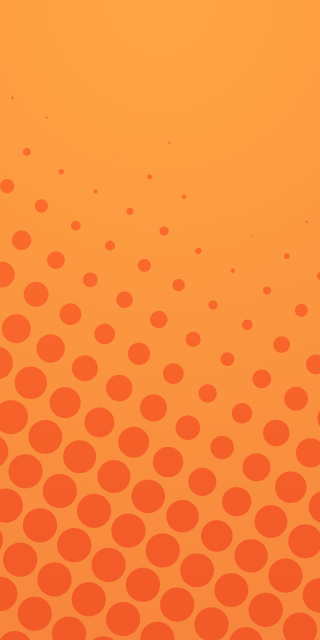
A Shadertoy shader for this background:

```glsl
// Orange halftone backdrop: a tilted dot grid that swells downward along a wavy front.

#define PITCH 0.1238                  // grid spacing, in canvas widths
#define TILT 0.5236                   // grid rotation in radians
#define GRID_ANCHOR vec2(0.0841, 0.4745)
#define MAX_RADIUS 0.0534
#define GROWTH_START 0.56             // distance above the front where dots appear
#define GROWTH_SPAN 1.185
#define GROWTH_POWER 1.37
#define PAPER_TOP vec3(1.0, 0.652, 0.262)
#define PAPER_BOTTOM vec3(0.97, 0.525, 0.237)
#define INK_TOP vec3(0.985, 0.425, 0.175)
#define INK_BOTTOM vec3(0.95, 0.352, 0.156)

// Depth of the wavy front below the top edge
float frontDepth(float x) {
    float hump = 0.2214 * cos(4.309 * (x - 0.742));
    float ripple = 0.0573 * cos(15.37 * (x - 0.273));
    float leftLift = 2.0 * max(0.047 - x, 0.0);
    return 1.0365 + hump + ripple - leftLift;
}

// Dot radius, set by the signed distance of its centre from the front
float dotRadius(vec2 center) {
    float offset = center.y - frontDepth(center.x);
    float fromBulge = (center.x - 0.56) / 0.156;
    float stretch = 1.0 + 0.5 * exp(-fromBulge * fromBulge);
    if (offset < 0.0) offset /= stretch;
    float growth = clamp((offset + GROWTH_START) / GROWTH_SPAN, 0.0, 1.0);
    return MAX_RADIUS * pow(sin(1.5708 * growth), GROWTH_POWER);
}

// Centre of the grid cell holding p
vec2 nearestCenter(vec2 p) {
    vec2 along = vec2(cos(TILT), sin(TILT));
    vec2 across = vec2(-along.y, along.x);
    vec2 q = (p - GRID_ANCHOR) / PITCH;
    vec2 cell = floor(vec2(dot(q, along), dot(q, across)) + 0.5);
    return GRID_ANCHOR + PITCH * (cell.x * along + cell.y * across);
}

void mainImage(out vec4 fragColor, in vec2 fragCoord) {
    // Canvas widths, measured down from the top left
    vec2 p = vec2(fragCoord.x, iResolution.y - fragCoord.y) / iResolution.x;
    float pixel = 1.0 / iResolution.x;
    float height = iResolution.y / iResolution.x;

    // Warm glow fading from the top centre
    float fade = clamp(length(p - vec2(0.5, 0.0)) / height, 0.0, 1.0);
    vec3 paper = mix(PAPER_TOP, PAPER_BOTTOM, fade);
    vec3 ink = mix(INK_TOP, INK_BOTTOM, smoothstep(0.2, 1.0, p.y / height));

    // Antialiased dots; those smaller than a pixel fade out
    vec2 center = nearestCenter(p);
    float radius = dotRadius(center);
    float coverage = clamp((radius - distance(p, center)) / pixel + 0.5, 0.0, 1.0);
    coverage *= smoothstep(0.0, pixel, radius);

    fragColor = vec4(mix(paper, ink, coverage), 1.0);
}
```
